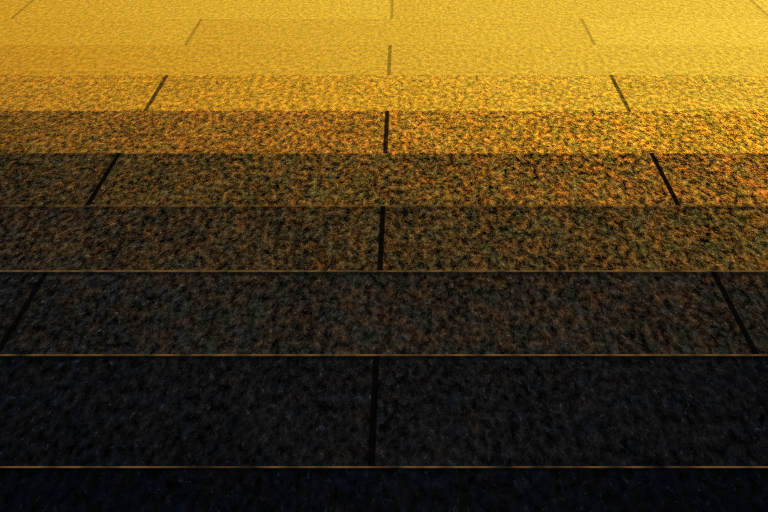
Write a Shadertoy shader that draws this texture.

```glsl
// Receding courses of granite slabs, lit gold from the upper right and
// falling to near black in front. A reciprocal depth spaces the courses;
// a heat ramp colours them and layered gradient noise gives the grain.

const float HORIZON = -0.619;      // vanishing height, measured down from the top
const float DEPTH_SCALE = 9.1875;  // screen drop times depth
const float NEAR_DEPTH = 14.0;     // depth at which course zero starts
const float CENTRE_X = 0.766;      // joint axis at the top of the canvas
const float CENTRE_LEAN = -0.045;  // sideways drift of that axis going down
const float SLAB_LENGTH = 10.4;
const float JOINT_HALF_WIDTH = 0.042;
const float GRAIN_FREQUENCY = 9.0;
const float SIDE_LIGHT = 0.78;
const float MAX_HEAT = 7.0;
const vec3 RIM_COLOUR = vec3(0.44, 0.31, 0.13);
const vec3 JOINT_COLOUR = vec3(0.018, 0.014, 0.012);

const int LAST_STOP = 8;
const vec3 HEAT_RAMP[9] = vec3[9](
    vec3(0.020, 0.026, 0.043), vec3(0.048, 0.050, 0.057),
    vec3(0.110, 0.097, 0.082), vec3(0.180, 0.139, 0.083),
    vec3(0.310, 0.226, 0.090), vec3(0.560, 0.365, 0.110),
    vec3(0.770, 0.550, 0.130), vec3(0.880, 0.695, 0.200),
    vec3(0.970, 0.800, 0.270));

float hash(vec2 p) {
    vec3 q = fract(p.xyx * vec3(0.1031, 0.1030, 0.0973));
    q += dot(q, q.yzx + 33.33);
    return fract((q.x + q.y) * q.z);
}

vec2 gradient(vec2 cell) {
    float angle = 6.28319 * hash(cell);
    return vec2(cos(angle), sin(angle));
}

float gradientNoise(vec2 p) {
    vec2 i = floor(p), f = p - i;
    vec2 u = f * f * f * (f * (f * 6.0 - 15.0) + 10.0);
    vec2 e = vec2(1.0, 0.0);
    float low = mix(dot(gradient(i), f), dot(gradient(i + e.xy), f - e.xy), u.x);
    float high = mix(dot(gradient(i + e.yx), f - e.yx),
                     dot(gradient(i + e.xx), f - e.xx), u.x);
    return 1.4 * mix(low, high, u.y);
}

float graniteNoise(vec2 p) {
    float sum = 0.0, weight = 0.55;
    for (int octave = 0; octave < 4; octave++) {
        sum += weight * gradientNoise(p);
        p = mat2(1.6, 1.2, -1.2, 1.6) * p + 17.3;
        weight *= 0.72;
    }
    return sum;
}

vec3 heatColour(float heat) {
    heat = clamp(heat, 0.0, float(LAST_STOP) - 0.001);
    int stop = int(heat);
    return mix(HEAT_RAMP[stop], HEAT_RAMP[stop + 1], fract(heat));
}

void mainImage(out vec4 fragColor, in vec2 fragCoord) {
    float pixel = 1.0 / iResolution.y;
    float x = fragCoord.x * pixel;
    float down = 1.0 - fragCoord.y * pixel;
    float side = 2.0 * fragCoord.x / iResolution.x - 1.0;

    // Perspective: course number and distance along the course
    float depth = DEPTH_SCALE / (down - HORIZON);
    float course = NEAR_DEPTH - depth;
    float row = floor(course);
    float along = (x - CENTRE_X - CENTRE_LEAN * down) * depth;
    float edge = floor(course + 0.5);
    float edgeDistance = (course - edge) * DEPTH_SCALE / (depth * depth);
    float soft = max(pixel, 0.0015);
    float softRow = edge - 1.0 + smoothstep(-soft, soft, edgeDistance);

    // Slabs in running bond
    float slab = along / SLAB_LENGTH + 0.5 * (1.0 - mod(row, 2.0));
    float jointDistance = abs(slab - floor(slab + 0.5)) * SLAB_LENGTH;
    float slabTone = hash(vec2(floor(slab) + 31.0, row + 57.0)) - 0.5;

    // Light: level falls course by course, stronger to the right
    float level = mix(softRow, course - 0.5, 0.15);
    float heat = MAX_HEAT - log(1.0 + exp((level - 1.3) * 1.6)) / 1.6;
    float front = smoothstep(4.8, 6.8, level);
    heat += side * SIDE_LIGHT * (1.0 - 0.85 * front);
    heat -= 0.5 * front * side * side;
    heat -= 0.3 * exp(-pow(level - 4.0, 2.0) * 2.0);
    heat += 0.25 * slabTone * (1.0 - front);
    vec3 colour = heatColour(heat);

    // Granite: blotches, pale flecks and rusty or cool patches
    vec2 stone = vec2(along, course * 1.25) * GRAIN_FREQUENCY;
    float grain = graniteNoise(stone);
    float patchy = gradientNoise(stone * 0.14 + 8.0);
    float dark = smoothstep(0.5, 5.0, level);
    float blur = smoothstep(7.5, 9.0, course);
    float contrast = mix(0.2, 1.45, dark) * (1.0 - 0.35 * blur);
    colour *= max(0.12, 1.0 + contrast * grain + 0.22 * dark * patchy);
    float fleck = smoothstep(0.2, 0.75, graniteNoise(stone * 1.3 + 41.0));
    vec3 fleckColour = mix(vec3(0.17, 0.14, 0.09), vec3(0.085, 0.09, 0.105), front);
    colour += fleck * fleckColour * dark * (1.0 - 0.6 * blur);
    float rust = gradientNoise(stone * 0.4 + 73.0);
    colour *= 1.0 + 0.25 * dark * rust * vec3(1.0, 0.1, -0.7);

    // Dark joints between slabs
    float jointSoft = max(pixel, 0.0015) * depth;
    float joint = 1.0 - smoothstep(JOINT_HALF_WIDTH - jointSoft,
                                   JOINT_HALF_WIDTH + jointSoft, jointDistance);
    float jointStrength = mix(0.2, 0.88, smoothstep(0.0, 4.0, row));
    colour = mix(colour, JOINT_COLOUR, joint * jointStrength);

    // Worn, lit rims and the shadow beneath them on the nearer courses
    float nearEdge = smoothstep(3.5, 6.5, edge);
    float shadow = smoothstep(0.0, 0.003, edgeDistance)
                 * (1.0 - smoothstep(0.004, 0.014, edgeDistance));
    colour *= 1.0 - 0.4 * nearEdge * shadow;
    float rim = 1.0 - smoothstep(0.0008, 0.0012 + 1.2 * soft, abs(edgeDistance));
    float wear = clamp(0.75 + 0.7 * gradientNoise(vec2(along * 4.0, edge * 7.3)), 0.2, 1.0);
    colour = mix(colour, RIM_COLOUR, rim * wear * nearEdge * 0.85);

    fragColor = vec4(clamp(colour, 0.0, 1.0), 1.0);
}
```
